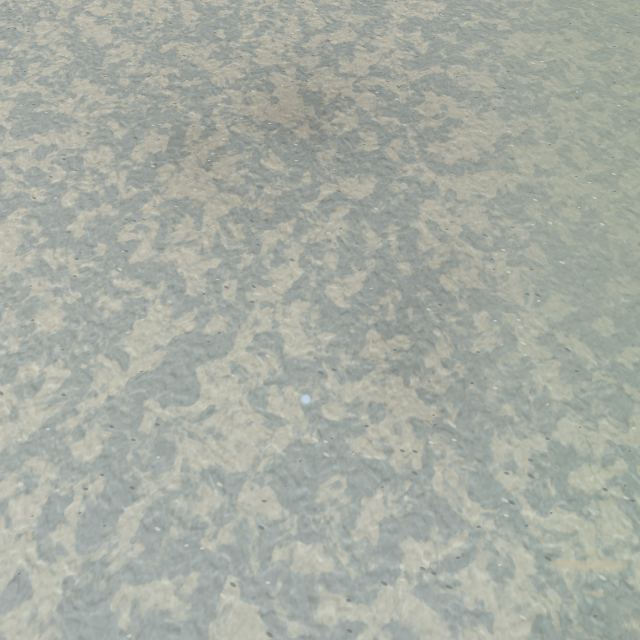
Give the GLSL for this texture, as a three.js fragment shader.

```glsl
// Worn grey concrete ground with dusty beige blotches, seen at a slant.
varying vec2 vUv;

const vec3 SLATE = vec3(0.606, 0.632, 0.612);
const vec3 DUST = vec3(0.722, 0.717, 0.662);
const vec3 STAIN = vec3(0.075, 0.080, 0.078);
const vec3 COOL_LIGHT = vec3(0.020, 0.030, 0.036);
const vec3 GREEN_SHADE = vec3(0.030, 0.012, 0.030);
const vec3 CHIP = vec3(0.83, 0.83, 0.78);
const vec3 PIT = vec3(0.43, 0.45, 0.44);
const vec3 STRAW = vec3(0.76, 0.73, 0.63);
const vec3 GLINT = vec3(0.78, 0.87, 0.94);

const float HORIZON = 2.0;      // height where the ground would vanish
const float DEPTH = 1.6;        // stretch of the ground away from the viewer
const float BLOTCH_SCALE = 29.0;
const float RELIEF_SCALE = 75.0;
const float RELIEF = 0.085;
const float GRAIN = 0.045;

vec2 hash2(vec2 p) {
  vec3 q = fract(p.xyx * vec3(0.1031, 0.1030, 0.0973));
  q += dot(q, q.yzx + 33.33);
  return fract((q.xx + q.yz) * q.zy);
}

// Soft cellular noise: random cell values blended by distance.
float cellNoise(vec2 p) {
  vec2 cell = floor(p);
  float total = 0.0;
  float weights = 0.0;
  for (int j = -1; j <= 1; j++) {
    for (int i = -1; i <= 1; i++) {
      vec2 id = cell + vec2(float(i), float(j));
      vec2 toSeed = id + hash2(id) - p;
      float weight = exp(-7.0 * dot(toSeed, toSeed));
      total += weight * hash2(id + 71.0).x;
      weights += weight;
    }
  }
  return total / weights;
}

// One small flattened speck in a given share of the cells.
float specks(vec2 p, float share, float radius) {
  vec2 id = floor(p);
  vec2 pick = hash2(id + 19.0);
  vec2 offset = fract(p) - mix(vec2(0.3), vec2(0.7), hash2(id));
  offset.y += (pick.y - 0.5) * offset.x;
  float size = radius * (0.5 + pick.y);
  float d = length(offset * vec2(0.7, 1.3));
  return step(pick.x, share) * (1.0 - smoothstep(size * 0.4, size, d));
}

// Thin slanted scratch in a given share of the cells.
float scratches(vec2 p, float share) {
  vec2 id = floor(p);
  vec2 pick = hash2(id + 43.0);
  float angle = mix(-1.2, 0.3, pick.y);
  vec2 along = vec2(cos(angle), sin(angle));
  vec2 offset = fract(p) - 0.5;
  offset -= along * clamp(dot(offset, along), -0.3, 0.3);
  return step(pick.x, share) * (1.0 - smoothstep(0.01, 0.07, length(offset)));
}

float softSpot(vec2 uv, vec2 center, vec2 radius) {
  vec2 d = (uv - center) / radius;
  return exp(-dot(d, d));
}

void main() {
  // Ground plane in perspective, gently warped by layered sines
  float shrink = HORIZON / (HORIZON - vUv.y);
  vec2 ground = vec2((vUv.x - 0.5) * shrink, DEPTH * shrink) + 3.0;
  vec2 warped = ground + 0.006 * sin(ground.yx * 41.0 + 2.0 * sin(ground * 23.0));

  // Dust blotches, thinner on the smooth right side
  float blotch = 0.50 * cellNoise(warped * BLOTCH_SCALE)
               + 0.31 * cellNoise(warped * BLOTCH_SCALE * 2.1 + 17.0)
               + 0.19 * cellNoise(warped * BLOTCH_SCALE * 4.3 + 31.0);
  float drift = cellNoise(ground * 5.0) - 0.5;
  float smoothSide = smoothstep(0.6, 0.95, vUv.x) * smoothstep(0.2, 0.6, vUv.y);
  float dust = smoothstep(0.39, 0.66, blotch + 0.12 * drift);
  dust = mix(dust, 0.42, 0.5 * smoothSide);
  vec3 color = mix(SLATE, DUST, dust);

  // Lit edges of small bumps and fine grain
  vec2 bump = warped * RELIEF_SCALE;
  float relief = cellNoise(bump) - cellNoise(bump + vec2(0.15, 0.45));
  float grain = cellNoise(ground * 190.0) - 0.5;
  color += (RELIEF * relief + GRAIN * grain) * (1.0 - 0.4 * smoothSide);

  // Broad stains and light
  float stain = softSpot(vUv, vec2(0.45, 0.79), vec2(0.25, 0.13))
              + 0.75 * softSpot(vUv, vec2(0.67, 0.46), vec2(0.10, 0.16))
              + 0.50 * softSpot(vUv, vec2(0.95, 0.0), vec2(0.15, 0.06));
  color -= STAIN * stain * (0.85 + 0.8 * drift);
  color += COOL_LIGHT * (1.0 - smoothstep(0.0, 0.8, vUv.y));
  color -= GREEN_SHADE * smoothstep(0.65, 1.0, vUv.x);
  color += 0.025 * softSpot(vUv, vec2(0.0, 0.65), vec2(0.3, 0.5));

  // Pale chips, dark pits and scratches
  color = mix(color, CHIP, 0.75 * specks(ground * 42.0, 0.035, 0.16));
  color = mix(color, PIT, 0.60 * specks(ground * 48.0 + 7.3, 0.045, 0.18));
  float scratchZone = smoothstep(0.75, 0.95, vUv.x) * (1.0 - smoothstep(0.2, 0.55, vUv.y));
  color = mix(color, STRAW, 0.55 * scratchZone * scratches(warped * 19.0, 0.4));

  // A straw and a single shiny bead
  vec2 straw = vUv - vec2(0.92, 0.118);
  straw.x -= clamp(straw.x, -0.055, 0.055);
  color = mix(color, STRAW, 0.6 * (1.0 - smoothstep(0.003, 0.009, length(straw))));
  float bead = length(vUv - vec2(0.478, 0.376));
  color = mix(color, GLINT, 0.85 * (1.0 - smoothstep(0.004, 0.010, bead)));

  gl_FragColor = vec4(color, 1.0);
}
```
